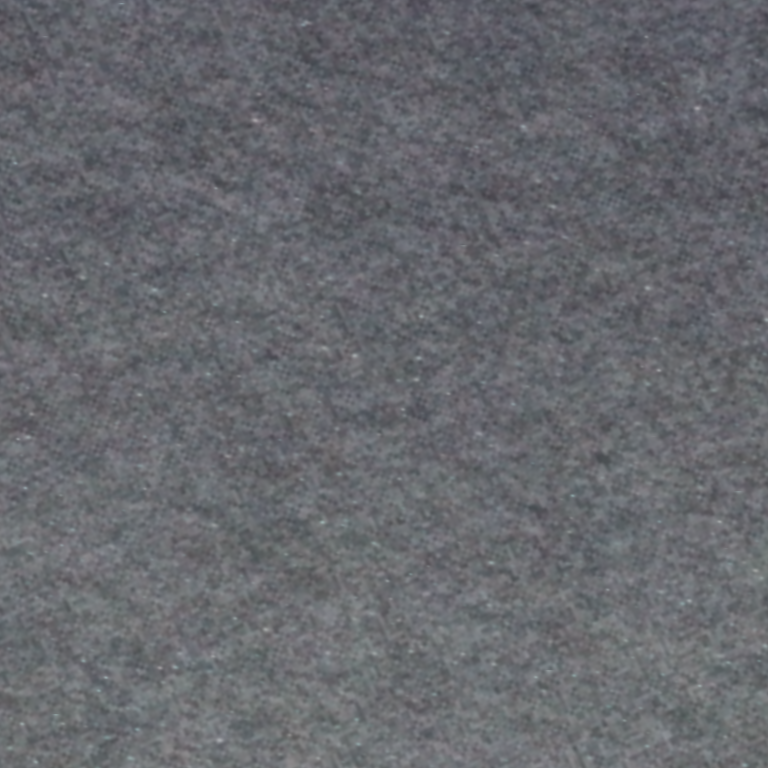
A WebGL 2 fragment shader for this texture:

```glsl
#version 300 es
precision highp float;
// Soft grey mineral felt: a vertical light falloff under layered, slightly
// stretched value noise, with faint teal / mauve / blue tinting and small
// scattered pale glints that grow denser toward the lower edge.

#define BASE_COLOR vec3(0.402, 0.409, 0.429)
#define LIGHT_FALLOFF 0.066
#define GRAIN_SCALE 185.0
#define GRAIN_AMOUNT 0.056
#define FLECK_SCALE 88.0
#define FLECK_AMOUNT 0.048
#define CLUMP_SCALE 30.0
#define CLUMP_AMOUNT 0.034
#define TINT_AMOUNT 0.021
#define GLINT_CELLS 46.0
#define GLINT_SHARE 0.30
#define TILT 0.16

uniform vec2 u_resolution;
out vec4 fragColor;

float hash(vec2 p) {
    return fract(sin(dot(p, vec2(127.1, 311.7))) * 43758.5453);
}

mat2 rotation(float angle) {
    float c = cos(angle), s = sin(angle);
    return mat2(c, -s, s, c);
}

// Smooth value noise in the range -1 to 1
float noise(vec2 p) {
    vec2 cell = floor(p);
    vec2 f = fract(p);
    f = f * f * (3.0 - 2.0 * f);
    float low = mix(hash(cell), hash(cell + vec2(1.0, 0.0)), f.x);
    float high = mix(hash(cell + vec2(0.0, 1.0)), hash(cell + vec2(1.0, 1.0)), f.x);
    return 2.0 * mix(low, high, f.y) - 1.0;
}

// Brightness of the fibres, from fine grain up to broad clouds
float fibreTone(vec2 p) {
    float grain = noise(rotation(0.6) * p * GRAIN_SCALE + 3.7);
    float fleck = noise(p * FLECK_SCALE * vec2(1.0, 1.55) + 17.3);
    float clump = noise(p * CLUMP_SCALE * vec2(0.8, 1.6) + 41.9);
    float cloud = noise(rotation(0.3) * p * vec2(5.0, 9.0) + 8.1);
    return grain * GRAIN_AMOUNT + fleck * FLECK_AMOUNT
         + clump * CLUMP_AMOUNT + cloud * 0.014;
}

// Colour drift: teal against mauve, and blue against warm grey
vec3 fibreTint(vec2 p) {
    float teal = 0.6 * noise(p * vec2(80.0, 105.0) + 63.2)
               + 0.5 * noise(p * vec2(24.0, 38.0) + 29.4);
    float blue = 0.6 * noise(p * vec2(62.0, 84.0) + 77.6)
               + 0.5 * noise(p * vec2(14.0, 24.0) + 52.8);
    return TINT_AMOUNT * (teal * vec3(-0.8, 0.5, 0.2)
                        + blue * vec3(-0.2, -0.2, 0.6));
}

// Small pale glints, one candidate per cell
vec3 glints(vec2 p, float density) {
    vec3 sum = vec3(0.0);
    vec2 home = floor(p * GLINT_CELLS);
    for (int y = -1; y <= 1; y++) {
        for (int x = -1; x <= 1; x++) {
            vec2 cell = home + vec2(x, y);
            float present = step(hash(cell + 5.3), GLINT_SHARE * density);
            vec2 center = cell + vec2(hash(cell + 11.7), hash(cell + 23.1));
            vec2 d = (p * GLINT_CELLS - center) * vec2(0.75, 1.15);
            float radius = mix(0.09, 0.17, hash(cell + 31.9));
            float strength = mix(0.05, 0.20, pow(hash(cell + 47.5), 3.0));
            vec3 hue = mix(vec3(0.65, 1.05, 1.0), vec3(1.05, 1.0, 0.95), hash(cell + 59.2));
            sum += present * strength * hue * exp(-dot(d, d) / (radius * radius));
        }
    }
    return sum;
}

void main() {
    vec2 uv = gl_FragCoord.xy / u_resolution;
    vec2 p = gl_FragCoord.xy / min(u_resolution.x, u_resolution.y);
    vec2 fibre = rotation(-TILT) * p;

    // Light from the lower left, cooler shade toward the top
    float light = 0.5 - uv.y + 0.18 * (0.5 - uv.x);
    vec3 color = BASE_COLOR + LIGHT_FALLOFF * light;
    color += (uv.y - 0.5) * vec3(0.0, -0.009, 0.014);

    // Surface texture
    color += fibreTone(fibre) + fibreTint(fibre);
    color += glints(fibre, mix(1.3, 0.4, uv.y));

    fragColor = vec4(clamp(color, 0.0, 1.0), 1.0);
}
```
